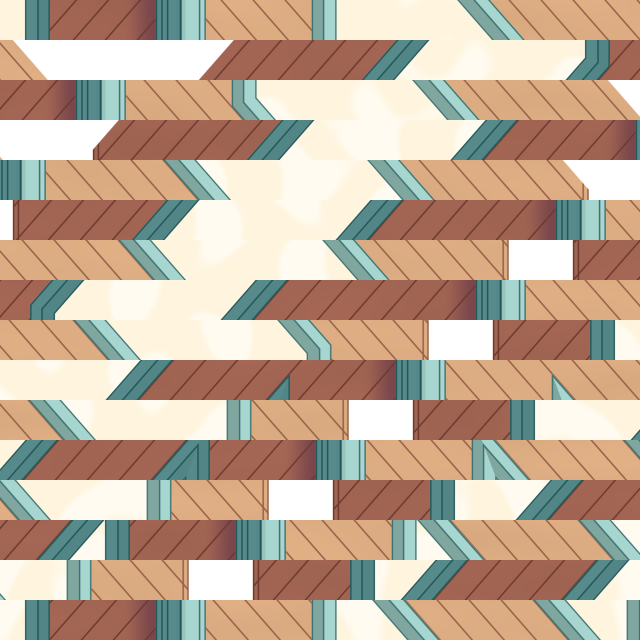
Write a WebGL 2 fragment shader that draws this pattern.

```glsl
#version 300 es
precision highp float;
// Mirrored timber facade with slanted windows, cut into sixteen strips.
// The rows form one long ribbon; every 30 row heights it shows the next
// slice of a facade that is dark left of its corner and light right of it.

uniform vec2 u_resolution;
out vec4 fragColor;

float pixelSize;

float cover(float d) {
    return smoothstep(-0.5 * pixelSize, 0.5 * pixelSize, d);
}

float ink(float d) {
    return cover(0.019 - abs(d));
}

vec2 gradientAt(vec2 cell) {
    float angle = 6.2832 * fract(sin(dot(cell, vec2(127.1, 311.7))) * 4375.85);
    return vec2(cos(angle), sin(angle));
}

float gradientNoise(vec2 p) {
    vec2 i = floor(p), f = fract(p), w = f * f * (3.0 - 2.0 * f);
    vec2 e = vec2(1.0, 0.0);
    return mix(
        mix(dot(gradientAt(i), f), dot(gradientAt(i + e), f - e), w.x),
        mix(dot(gradientAt(i + e.yx), f - e.yx), dot(gradientAt(i + 1.0), f - 1.0), w.x),
        w.y);
}

// p is measured in row heights, with y running down
vec3 facade(vec2 p) {
    // Unroll the rows, then fold the ribbon into slices
    float ribbon = floor(p.y) * 16.0 + p.x + 10.48;
    float u = mod(ribbon, 30.0) - 15.0;
    float y = floor(ribbon / 30.0) + fract(p.y);
    float a = abs(u);
    float slant = a - 0.875 * y;
    bool dark = u < 0.0;

    vec3 wall = dark ? vec3(0.635, 0.395, 0.325) : vec3(0.865, 0.675, 0.51);
    vec3 seam = dark ? vec3(0.43, 0.23, 0.18) : vec3(0.59, 0.38, 0.29);
    vec3 trim = dark ? vec3(0.34, 0.54, 0.54) : vec3(0.655, 0.835, 0.81);
    vec3 trimShade = dark ? vec3(0.32, 0.52, 0.52) : vec3(0.50, 0.655, 0.625);
    vec3 trimLine = dark ? vec3(0.14, 0.34, 0.35) : vec3(0.25, 0.45, 0.44);

    // Slanted planks, shadowed beside the dark corner
    vec3 color = wall * (1.0 + 0.04 * gradientNoise(vec2(u * 0.35, y)));
    float plank = (fract((slant - 1.81) / 0.8 + 0.5) - 0.5) * 0.6;
    if (dark) {
        float shadow = 1.0 - smoothstep(0.62, 1.45, a);
        color = mix(color, vec3(0.45, 0.25, 0.29), 0.85 * shadow);
    }
    color = mix(color, seam, ink(plank));

    // Window: two upright and two slanted sides
    float across = mod(min(slant, 10.9) - 1.81, 9.125);
    float nearSide = min(a - 3.27, across * 0.76);
    float farSide = min(11.77 - a, (5.92 - across) * 0.76);
    float inside = min(nearSide, farSide);
    float shade = cover(inside - 0.3);
    if (nearSide < farSide) shade = 1.0 - shade;
    vec3 frame = mix(trim, trimShade, shade);
    frame = mix(frame, trimLine, max(ink(inside - 0.02), ink(inside - 0.3)));

    // Pale panes with soft reflections
    float glare = gradientNoise(vec2(a * 0.75 + y * 0.2, y * 0.55 + 7.0));
    vec3 pane = mix(vec3(1.0, 0.957, 0.87), vec3(1.0, 0.985, 0.94),
                    smoothstep(-0.02, 0.16, glare));
    frame = mix(frame, trimLine, ink(inside - 0.61));
    frame = mix(frame, pane, cover(inside - 0.625));
    color = mix(color, frame, cover(inside));

    // Corner post
    vec3 post = mix(trim, trimShade, 0.35 * cover(0.12 - a));
    float grooves = max(ink(a - 0.01), max(ink(a - 0.47), ink(a - 0.61)));
    if (dark) grooves = max(grooves, ink(a - 0.33));
    post = mix(post, trimLine, grooves);
    color = mix(color, post, cover(0.63 - a));

    // Edge board and the white gap between facades
    color = mix(color, seam, max(ink(a - 14.06), ink(a - 14.18)));
    float gap = max(a - 14.2, (slant - 11.8) * 0.76);
    return mix(color, vec3(1.0), cover(gap));
}

void main() {
    pixelSize = 16.0 / u_resolution.y;
    vec3 total = vec3(0.0);
    for (int i = 0; i < 4; i++) {
        vec2 offset = vec2(i % 2, i / 2) * 0.5 - 0.25;
        vec2 p = (gl_FragCoord.xy + offset) / u_resolution * 16.0;
        total += facade(vec2(p.x, 16.0 - p.y));
    }
    fragColor = vec4(total / 4.0, 1.0);
}
```
